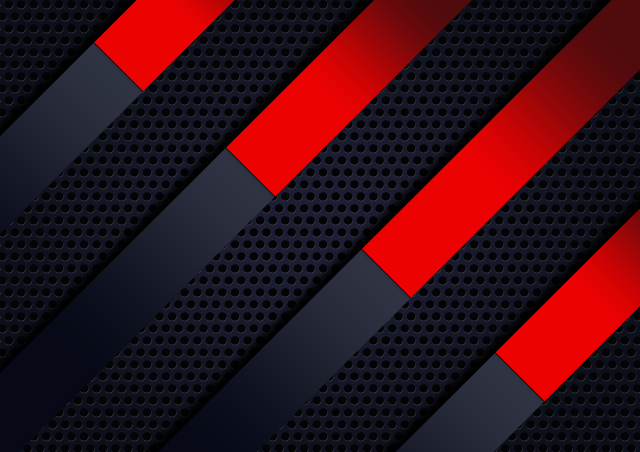
Give the GLSL for this background, as a Shadertoy shader.

```glsl
// Diagonal red and slate bars casting shadows on a dark perforated metal panel.
#define ASPECT 1.412
#define BAR_START 0.2132
#define BAR_PERIOD 0.3704
#define BAR_WIDTH 0.1530
#define SLATE_LENGTH 0.58
#define SHADOW_SIZE 0.036
#define HOLE_PITCH vec2(0.02775, 0.02655)
#define HOLE_ORIGIN vec2(0.0190, 0.0100)
#define HOLE_RADIUS 0.0094
#define GRAIN 0.012

const vec3 PANEL_CENTER = vec3(0.108, 0.120, 0.200);
const vec3 PANEL_EDGE   = vec3(0.050, 0.062, 0.105);
const vec3 HOLE_COLOR   = vec3(0.014, 0.014, 0.022);
const vec3 RIM_COLOR    = vec3(0.34, 0.32, 0.31);
const vec3 RED_BRIGHT   = vec3(0.930, 0.006, 0.006);
const vec3 RED_DARK     = vec3(0.315, 0.042, 0.052);
const vec3 SLATE_LIGHT  = vec3(0.190, 0.208, 0.270);
const vec3 SLATE_DARK   = vec3(0.027, 0.036, 0.092);

// Per bar: where slate meets red, and how far the red takes to darken
const vec4 JOINT = vec4(0.0806, 0.1220, 0.1755, 0.2220);
const vec4 RED_LENGTH = vec4(0.42, 0.57, 0.73, 0.55);

float hash(vec2 p) {
    return fract(sin(dot(p, vec2(127.1, 311.7))) * 43758.5453);
}

// Coverage of the region where d is negative
float fill(float d, float pixel) {
    return 1.0 - smoothstep(-0.6 * pixel, 0.6 * pixel, d);
}

// Staggered round holes with a lit lower rim
vec3 perforatedPanel(vec2 p, float pixel) {
    float vignette = length((p - vec2(0.5 * ASPECT, 0.5)) * vec2(0.85, 1.1));
    vec3 color = mix(PANEL_CENTER, PANEL_EDGE, smoothstep(0.05, 0.68, vignette));
    color += GRAIN * (hash(floor(p * 544.0)) - 0.5);

    vec2 cell = (p - HOLE_ORIGIN) / HOLE_PITCH;
    float row = floor(cell.y + 0.5);
    cell.x += 0.5 * mod(row, 2.0);
    vec2 local = (fract(cell + 0.5) - 0.5) * HOLE_PITCH;
    float d = length(local) - HOLE_RADIUS;

    float facing = smoothstep(-0.1, 1.0, dot(normalize(local + 1e-5), vec2(0.35, 0.94)));
    float rim = fill(abs(d - 0.0006) - 0.0007, pixel) * facing;
    color = mix(color, HOLE_COLOR, fill(d, pixel));
    return mix(color, RIM_COLOR, 0.75 * rim);
}

// Slate below the joint, red above it, with a dark seam between
vec3 barColor(float along, float redLength, float pixel) {
    float redFade = smoothstep(0.38, 1.0, along / redLength);
    float slateFade = smoothstep(-0.1, 1.0, -along / SLATE_LENGTH);
    vec3 red = mix(RED_BRIGHT, RED_DARK, redFade);
    vec3 slate = mix(SLATE_LIGHT, SLATE_DARK, slateFade);
    slate *= 1.0 - 0.35 * exp(-max(-along, 0.0) / 0.003);
    vec3 color = mix(red, slate, fill(along, pixel));
    return mix(color, vec3(0.03, 0.01, 0.02), 0.7 * fill(abs(along + 0.001) - 0.0009, pixel));
}

void mainImage(out vec4 fragColor, in vec2 fragCoord) {
    // Height units, measured downward from the top left
    vec2 uv = fragCoord / iResolution.xy;
    vec2 p = vec2(uv.x * ASPECT, 1.0 - uv.y);
    float pixel = 1.0 / iResolution.y;

    vec3 color = perforatedPanel(p, pixel);

    // Axes across and along the bars
    float across = (p.x + p.y) * sqrt(0.5);
    float along = (p.x - p.y) * sqrt(0.5);

    for (int i = 0; i < 4; i++) {
        float offset = across - BAR_START - BAR_PERIOD * float(i);

        // Shadow on the upper left side only
        float shadow = smoothstep(-SHADOW_SIZE, -0.004, offset) * step(offset, BAR_WIDTH);
        color *= 1.0 - 0.93 * shadow;

        float d = abs(offset - 0.5 * BAR_WIDTH) - 0.5 * BAR_WIDTH;
        color = mix(color, barColor(along - JOINT[i], RED_LENGTH[i], pixel), fill(d, pixel));
    }

    fragColor = vec4(color, 1.0);
}
```
